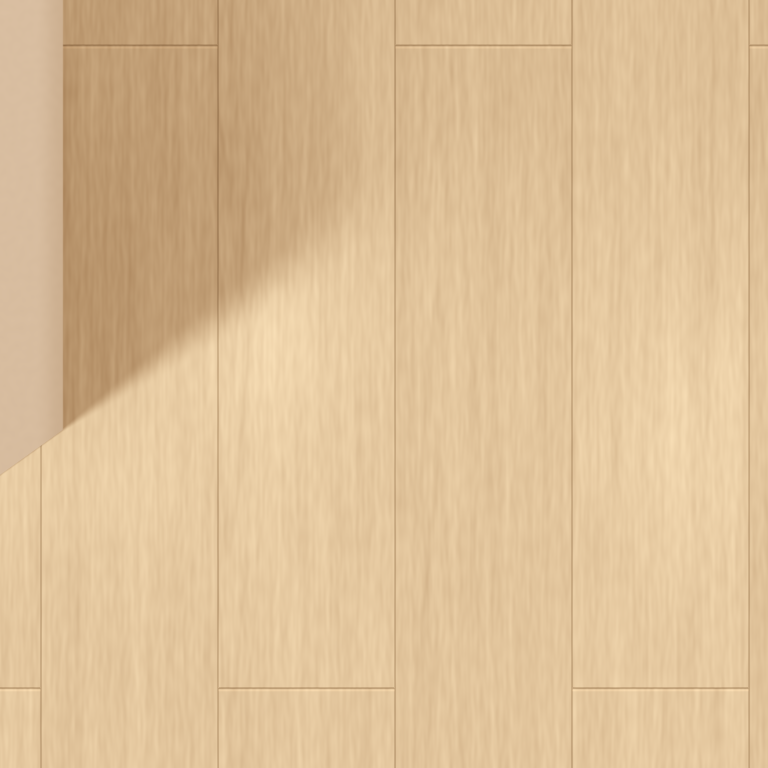
This texture is drawn by a WebGL 2 fragment shader. Its source:

```glsl
#version 300 es
precision highp float;
// Pale oak floor planks in warm sunlight, with a wall end and its soft slanted shadow.

#define PLANK_WIDTH 0.2305
#define PLANK_START 0.0534
#define JOINT_HIGH 0.941
#define JOINT_LOW 0.104
#define WALL_EDGE 0.082
#define SHADOW_BASE 0.3815
#define SHADOW_SLOPE 0.715
#define PENUMBRA 0.17
#define GRAIN 0.19
#define SEAM_HALF 0.0008

uniform vec2 u_resolution;
out vec4 fragColor;

const vec3 OAK_DARK = vec3(0.70, 0.555, 0.395);
const vec3 OAK_LIGHT = vec3(0.945, 0.84, 0.68);
const vec3 WALL_LIGHT = vec3(0.85, 0.745, 0.63);
const vec3 WALL_DARK = vec3(0.79, 0.675, 0.55);

vec2 hash2(vec2 p) {
  vec3 q = fract(p.xyx * vec3(0.1031, 0.103, 0.0973));
  q += dot(q, q.yzx + 33.33);
  return fract((q.xx + q.yz) * q.zy);
}

float cornerSlope(vec2 cell, vec2 offset) {
  float angle = 6.2832 * hash2(cell).x;
  return dot(vec2(cos(angle), sin(angle)), offset);
}

float gradientNoise(vec2 p) {
  vec2 i = floor(p), f = p - i;
  vec2 w = f * f * f * (f * (f * 6.0 - 15.0) + 10.0);
  vec2 e = vec2(1.0, 0.0);
  float low = mix(cornerSlope(i, f), cornerSlope(i + e.xy, f - e.xy), w.x);
  float high = mix(cornerSlope(i + e.yx, f - e.yx), cornerSlope(i + 1.0, f - 1.0), w.x);
  return mix(low, high, w.y);
}

float lineMask(float dist, float halfWidth, float pixel) {
  return 1.0 - smoothstep(halfWidth - 0.5 * pixel, halfWidth + pixel, abs(dist));
}

float glow(vec2 p, vec2 center, vec2 size) {
  vec2 q = (p - center) / size;
  return exp(-dot(q, q));
}

// Nested growth-ring arches around a vertical axis; tip is +1 up, -1 down
float archGrain(vec2 p, float axis, float tip, float wobble) {
  float dx = p.x - axis + wobble;
  float phase = 4.4 * (tip * p.y + 13.0 * sqrt(dx * dx + 0.00003));
  float ring = pow(0.5 + 0.5 * cos(6.2832 * phase), 4.0);
  return ring * exp(-dx * dx / 0.0011);
}

// Layered streaks, fibres and short pores along the plank
float woodGrain(vec2 p, float column, float row) {
  vec2 q = p + 17.0 * hash2(vec2(column + 5.0, row + 2.0));
  float bend = 0.004 * gradientNoise(vec2(q.x * 9.0, q.y * 3.0));
  q.x += bend;
  float broad = gradientNoise(q * vec2(24.0, 0.9));
  float streak = gradientNoise(q * vec2(75.0, 2.2));
  float fibre = gradientNoise(q * vec2(165.0, 8.0));
  float pore = gradientNoise(q * vec2(210.0, 34.0));
  float grain = 0.40 * broad + 0.55 * streak + 0.65 * fibre + 0.60 * pore;
  float wobble = bend + 0.003 * gradientNoise(p * vec2(20.0, 9.0));
  if (column == 1.0) grain -= 0.42 * archGrain(p, 0.299, -1.0, wobble);
  if (column == 2.0) grain -= 0.36 * archGrain(p, 0.570, 1.0, wobble);
  return grain;
}

// Brightness of the floor: sunlit pools and a shadow that softens to the right
float floorLight(vec2 p) {
  float lit = 0.79 - 0.15 * smoothstep(0.5, 1.0, p.y);
  lit += 0.17 * glow(p, vec2(0.34, 0.56), vec2(0.11, 0.12));
  lit += 0.12 * glow(p, vec2(0.10, 0.38), vec2(0.20, 0.14));
  lit += 0.13 * glow(p, vec2(0.90, 0.42), vec2(0.09, 0.16));
  float away = max(p.x - WALL_EDGE, 0.0);
  float soft = 0.003 + PENUMBRA * away;
  float above = p.y - SHADOW_BASE - SHADOW_SLOPE * p.x;
  float shade = smoothstep(-soft, soft, above) * (1.0 - smoothstep(0.32, 0.62, p.x));
  float shadowTone = 0.13 + 0.55 * away + 0.08 * smoothstep(0.7, 1.0, p.y);
  shadowTone -= 0.07 * exp(-away / 0.012);
  return mix(lit, shadowTone, shade);
}

void main() {
  vec2 p = gl_FragCoord.xy / u_resolution;
  vec2 pixel = 1.0 / u_resolution;

  // Staggered planks
  float across = (p.x - PLANK_START) / PLANK_WIDTH;
  float column = floor(across);
  float joint = mod(column, 2.0) < 0.5 ? JOINT_HIGH : JOINT_LOW;
  float row = step(joint, p.y);
  float tint = 0.06 * (hash2(vec2(column + 9.0, row + 4.0)).x - 0.5);
  float tone = floorLight(p) + tint + GRAIN * woodGrain(p, column, row);
  vec3 color = mix(OAK_DARK, OAK_LIGHT, tone);

  // Seams, with a thin bevel highlight on the joints
  float sideDistance = (across - floor(across + 0.5)) * PLANK_WIDTH;
  float side = lineMask(sideDistance, SEAM_HALF, pixel.x);
  float butt = lineMask(p.y - joint, SEAM_HALF, pixel.y);
  float bevel = lineMask(p.y - joint + 0.003, SEAM_HALF, pixel.y);
  color *= 1.0 + 0.06 * bevel;
  color *= 1.0 - vec3(0.17, 0.21, 0.26) * max(0.85 * side, butt);

  // Wall end, cut along the shadow line
  float cut = p.y - SHADOW_BASE - SHADOW_SLOPE * p.x;
  float wall = smoothstep(-pixel.y, pixel.y, cut);
  wall *= 1.0 - smoothstep(-pixel.x, pixel.x, p.x - WALL_EDGE);
  float turn = smoothstep(0.045, WALL_EDGE, p.x);
  vec3 plaster = mix(WALL_LIGHT, WALL_DARK, 0.75 * turn + 0.2 * (1.0 - p.y));
  plaster += 0.008 * gradientNoise(p * 90.0);
  fragColor = vec4(mix(color, plaster, wall), 1.0);
}
```
